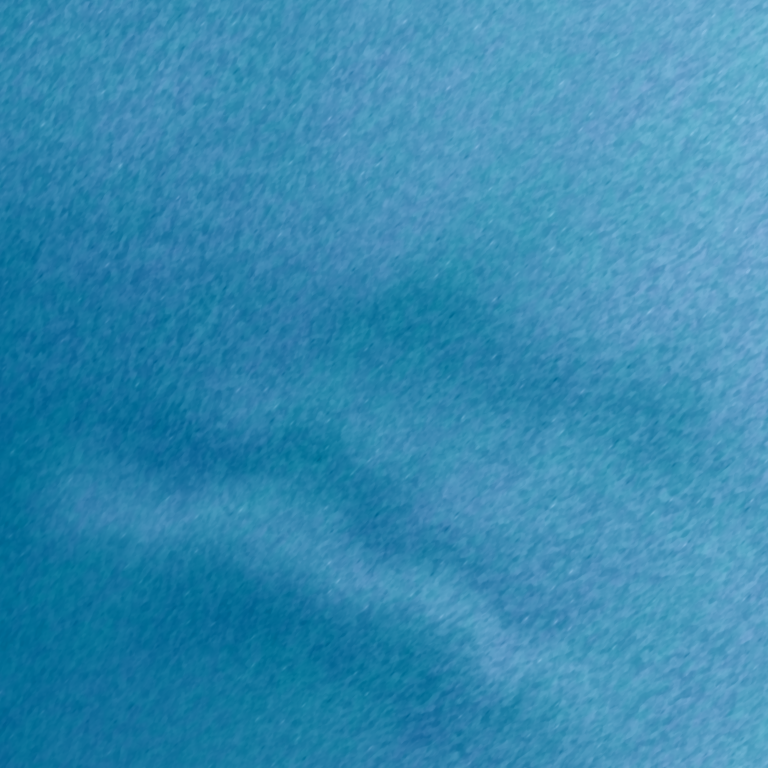
Write a three.js fragment shader that draws this texture.

```glsl
// Brushed blue sky wash: soft curved pale and deep bands under fine slanted grain.
varying vec2 vUv;

const vec3 DEEP_BLUE = vec3(0.02, 0.42, 0.59);
const vec3 PALE_BLUE = vec3(0.40, 0.66, 0.80);
const vec3 MAUVE_SHIFT = vec3(0.05, -0.03, 0.01);

float hash(vec2 cell, float seed) {
  return fract(sin(dot(cell, vec2(127.1, 311.7)) + seed * 17.3) * 43758.5);
}

vec2 rotate(vec2 p, float angle) {
  float c = cos(angle), s = sin(angle);
  return vec2(c * p.x + s * p.y, c * p.y - s * p.x);
}

// Cellular noise: random tones of nearby jittered points, softly blended, about -0.5 to 0.5.
float cellNoise(vec2 p, float seed) {
  vec2 cell = floor(p);
  float tone = 0.0, total = 0.0;
  for (int j = -1; j <= 1; j++) {
    for (int i = -1; i <= 1; i++) {
      vec2 id = cell + vec2(float(i), float(j));
      vec2 point = id + vec2(hash(id, seed + 1.0), hash(id, seed + 2.0));
      vec2 d = p - point;
      float weight = exp(-4.5 * dot(d, d));
      tone += weight * (hash(id, seed) - 0.5);
      total += weight;
    }
  }
  return tone / max(total, 0.0001);
}

// Slanted cellular noise; scale gives cells along and across the stroke.
float strokes(vec2 p, float angle, vec2 scale, float seed) {
  return cellNoise(rotate(p, angle) * scale, seed);
}

// Cloudy mottling in three octaves.
float mottle(vec2 p, float seed) {
  float sum = 0.0, amplitude = 0.55;
  vec2 scale = vec2(4.0, 8.0);
  for (int i = 0; i < 3; i++) {
    sum += amplitude * strokes(p, 0.7, scale, seed + float(i) * 5.0);
    scale *= 2.1;
    amplitude *= 0.55;
  }
  return sum;
}

// Soft band along the parabola y = curve.x + curve.y * x + curve.z * x * x.
float band(vec2 p, vec3 curve, float width) {
  float d = (p.y - dot(curve, vec3(1.0, p.x, p.x * p.x))) / width;
  return exp(-d * d);
}

// Fades in and out between the two ends of a range.
float span(float x, float from, float to, float fade) {
  return smoothstep(from - fade, from + fade, x)
       * (1.0 - smoothstep(to - fade, to + fade, x));
}

// Broad tone: 0 is deep blue, 1 is pale blue.
float skyTone(vec2 p) {
  float tone = 0.9 * p.x + 0.42 * smoothstep(0.45, 0.95, p.y) * (1.0 - 0.6 * p.x);
  tone += 0.31 * band(p, vec3(0.36, 0.0, -0.45), 0.060) * span(p.x, 0.05, 0.75, 0.10);
  tone += 0.14 * band(p, vec3(0.53, -0.1, -0.25), 0.050) * span(p.x, 0.27, 0.65, 0.09);
  tone -= 0.20 * band(p, vec3(0.48, -0.1, -0.40), 0.045) * span(p.x, 0.15, 0.70, 0.15);
  tone -= 0.27 * band(p, vec3(0.62, 0.1, -0.38), 0.075) * span(p.x, 0.40, 1.00, 0.20);
  tone -= 0.24 * band(p, vec3(0.23, 0.0, -0.40), 0.080) * span(p.x, 0.22, 0.70, 0.15);
  return tone;
}

// Fine brushed grain, steeper on the left than on the right.
float grain(vec2 p) {
  float lean = smoothstep(0.15, 0.85, p.x + 0.4 * (0.5 - p.y));
  float steep = strokes(p, 1.05, vec2(95.0, 210.0), 31.0);
  float shallow = strokes(p, 0.66, vec2(95.0, 210.0), 37.0);
  float fine = strokes(p, 0.85, vec2(190.0, 320.0), 43.0);
  return 0.75 * mix(steep, shallow, lean) + 0.4 * fine;
}

// Sparse short flecks, one at most in each cell.
float flecks(vec2 p, float density, float seed) {
  vec2 q = rotate(p, 0.8) * 38.0;
  vec2 id = floor(q);
  vec2 center = 0.3 + 0.4 * vec2(hash(id, seed), hash(id, seed + 1.0));
  vec2 d = (fract(q) - center) / vec2(0.16, 0.055);
  return exp(-dot(d, d)) * step(1.0 - density, hash(id, seed + 2.0));
}

void main() {
  vec2 p = vUv;
  float cloud = mottle(p, 3.0);
  float ragged = mottle(p + 3.7, 13.0);

  // Bands with uneven edges, then cloud patches.
  float tone = skyTone(p + vec2(0.05, 0.09) * ragged);
  tone = max(tone, 0.3 * tone) + 0.24 * cloud;

  // Grain is quieter in the deep lower left.
  float roughness = mix(0.55, 1.0, smoothstep(0.1, 0.7, p.x + 0.6 * p.y));
  tone += 0.48 * roughness * grain(p);
  tone += roughness * (0.34 * flecks(p, 0.12, 51.0) - 0.26 * flecks(p + 0.013, 0.12, 61.0));

  vec3 color = mix(DEEP_BLUE, PALE_BLUE, clamp(tone, -0.12, 1.3));
  color += MAUVE_SHIFT * (1.3 * ragged + 0.7 * strokes(p, 0.8, vec2(55.0, 90.0), 71.0));
  gl_FragColor = vec4(clamp(color, 0.0, 1.0), 1.0);
}
```
